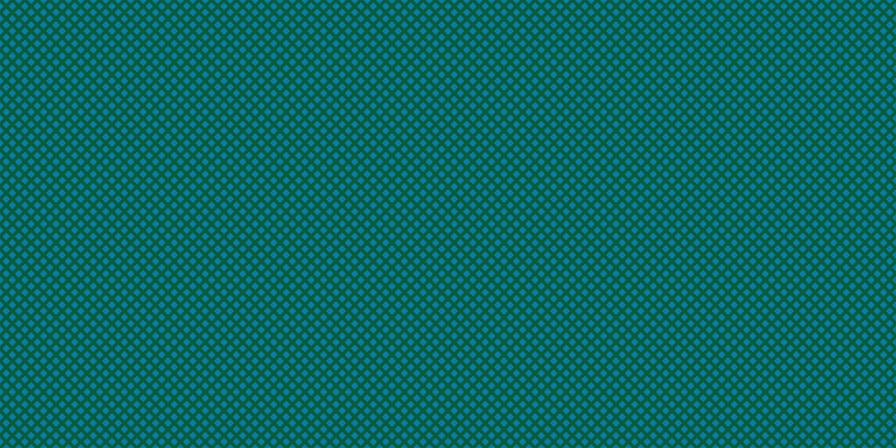
Write a Shadertoy shader that draws this pattern.

```glsl
// Diagonal lattice of small soft blue diamonds on a deep green ground.

const vec2 REPEATS = vec2(72.0, 36.0);   // across and down
const float DIAMOND_SIDE = 0.61;         // side relative to the lattice cell
const float CORNER_RADIUS = 0.06;
const float EDGE_PIXELS = 1.5;           // width of the soft edge

const vec3 GROUND_GREEN = vec3(0.04, 0.355, 0.22);
const vec3 DIAMOND_BLUE = vec3(0.02, 0.495, 0.675);

// Turns the plane by 45 degrees so that unit cells become diamonds.
vec2 diagonal(vec2 p) {
    return vec2(p.x + p.y, p.x - p.y);
}

// Signed distance to a square with rounded corners.
float roundedSquare(vec2 p, float halfSide, float radius) {
    vec2 d = abs(p) - halfSide + radius;
    return length(max(d, 0.0)) + min(max(d.x, d.y), 0.0) - radius;
}

// Smooth mask: 1 inside the shape, 0 outside.
float softMask(float dist, float edgeWidth) {
    return 1.0 - smoothstep(-0.5 * edgeWidth, 0.5 * edgeWidth, dist);
}

void mainImage(out vec4 fragColor, in vec2 fragCoord) {
    vec2 scale = REPEATS / iResolution.xy;

    // Repeat one cell along both diagonals
    vec2 cell = fract(diagonal(fragCoord * scale)) - 0.5;
    float dist = roundedSquare(cell, 0.5 * DIAMOND_SIDE, CORNER_RADIUS);

    // One pixel measured along the diagonal axes
    float pixelWidth = length(scale);
    float inside = softMask(dist, EDGE_PIXELS * pixelWidth);
    fragColor = vec4(mix(GROUND_GREEN, DIAMOND_BLUE, inside), 1.0);
}
```
